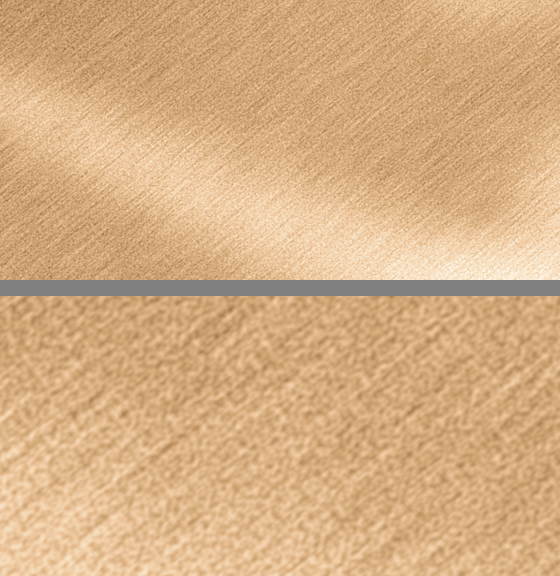
Top: the whole. Bottom: its middle third, enlarged.
Reproduce this texture procedurally as a WebGL 2 fragment shader.

```glsl
#version 300 es
precision highp float;

uniform vec2 u_resolution;
out vec4 fragColor;

vec2 randomGradient(vec2 cell) {
    vec3 q = fract(cell.xyx * vec3(0.1031, 0.1030, 0.0973));
    q += dot(q, q.yzx + 33.33);
    float angle = 6.2832 * fract((q.x + q.y) * q.z);
    return vec2(cos(angle), sin(angle));
}

float gradientNoise(vec2 p) {
    vec2 cell = floor(p), f = p - cell;
    vec2 w = f * f * f * (f * (f * 6.0 - 15.0) + 10.0);
    vec2 e = vec2(1.0, 0.0);
    float a = dot(randomGradient(cell), f);
    float b = dot(randomGradient(cell + e.xy), f - e.xy);
    float c = dot(randomGradient(cell + e.yx), f - e.yx);
    float d = dot(randomGradient(cell + 1.0), f - 1.0);
    return mix(mix(a, b, w.x), mix(c, d, w.x), w.y);
}

float glow(vec2 p, vec2 center, vec2 radius) {
    vec2 d = (p - center) / radius;
    return exp(-dot(d, d));
}

// Broad reflections: a widening diagonal band and softer corner lights
float sheen(vec2 p) {
    float width = 0.14 + 0.085 * p.x;
    float offset = (p.y - 0.635 + 0.45 * p.x) / width;
    float light = 0.98 + (1.7 + 0.8 * p.x) * exp(-pow(abs(offset), 2.3));
    light += 2.6 * glow(p, vec2(2.08, 0.30), vec2(0.24, 0.26));
    light += 1.8 * glow(p, vec2(1.85, 0.02), vec2(0.42, 0.16));
    light += 1.6 * glow(p, vec2(1.80, 1.03), vec2(0.32, 0.15));
    light += 0.35 * glow(p, vec2(1.20, 0.75), vec2(0.45, 0.40));
    light -= 0.6 * glow(p, vec2(0.10, 1.05), vec2(0.50, 0.25));
    return light;
}

// Brush marks: x runs along the stroke, y across it
float brushing(vec2 s) {
    float marks = 1.05 * gradientNoise(s * vec2(5.0, 100.0));
    marks += 0.85 * gradientNoise(s * vec2(11.0, 138.0) + 41.0);
    float scratch = gradientNoise(s * vec2(3.5, 92.0) + 157.0);
    marks += 0.55 * smoothstep(0.22, 0.5, scratch);
    marks -= 0.45 * smoothstep(0.24, 0.5, -scratch);
    return marks;
}

vec3 metalColor(float tone) {
    const vec3 ramp[8] = vec3[8](
        vec3(0.63, 0.46, 0.29), vec3(0.73, 0.56, 0.38),
        vec3(0.81, 0.64, 0.45), vec3(0.87, 0.71, 0.53),
        vec3(0.93, 0.78, 0.62), vec3(0.96, 0.85, 0.71),
        vec3(0.97, 0.90, 0.80), vec3(1.00, 0.96, 0.89));
    float t = clamp(tone + 1.0, 0.0, 6.999);
    int i = int(t);
    return mix(ramp[i], ramp[i + 1], fract(t));
}

void main() {
    vec2 p = gl_FragCoord.xy / u_resolution.y;
    vec2 along = vec2(cos(0.68), sin(0.68));
    vec2 stroke = vec2(dot(p, along), dot(p, vec2(-along.y, along.x))) + 5.0;

    // Strokes slightly fray the edges of the reflections
    float fray = 0.02 * gradientNoise(stroke * vec2(2.0, 60.0) + 19.0);
    float tone = sheen(p + fray * along);

    // Fine sandy grain, slightly drawn out along the strokes
    float grain = 1.9 * gradientNoise(stroke * vec2(125.0, 160.0));
    grain += 1.3 * gradientNoise(stroke * vec2(78.0, 112.0) + 97.0);

    tone += brushing(stroke) + grain;
    fragColor = vec4(metalColor(tone), 1.0);
}
```
